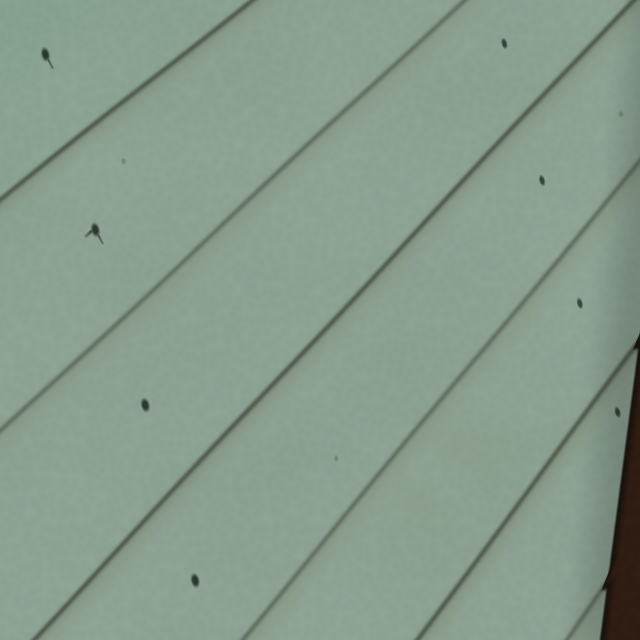
This texture is drawn by a three.js fragment shader. Its source:

```glsl
varying vec2 vUv;

const vec3 PAINT = vec3(0.550, 0.635, 0.578);
const vec3 WARM_STAIN = vec3(0.555, 0.605, 0.505);
const vec3 SOFT_SHADE = vec3(0.405, 0.445, 0.375);
const vec3 GROOVE = vec3(0.255, 0.290, 0.240);
const vec3 NAIL = vec3(0.13, 0.17, 0.15);
const vec3 TRIM = vec3(0.185, 0.110, 0.075);
const vec3 TRIM_EDGE = vec3(0.085, 0.070, 0.050);

vec2 hash2(vec2 p) {
  vec2 q = vec2(dot(p, vec2(127.1, 311.7)), dot(p, vec2(269.5, 183.3)));
  return fract(sin(q) * 43758.55);
}

// Distance to the nearest scattered cell point
float cellular(vec2 p) {
  vec2 cell = floor(p);
  float nearest = 2.0;
  for (int y = -1; y <= 1; y++) {
    for (int x = -1; x <= 1; x++) {
      vec2 c = cell + vec2(float(x), float(y));
      nearest = min(nearest, length(c + hash2(c) - p));
    }
  }
  return nearest;
}

float layeredSines(vec2 p) {
  float sum = 0.0;
  float gain = 0.5;
  for (int i = 0; i < 4; i++) {
    sum += gain * sin(p.x + 1.3 * sin(p.y)) * cos(p.y - 0.7 * p.x);
    p = mat2(1.5, 1.1, -1.1, 1.5) * p + 2.3;
    gain *= 0.55;
  }
  return sum;
}

// Fanned boards: x = signed distance to nearest seam, y = seam index
vec2 boardSeam(vec2 p) {
  float a = 0.0092;
  float b = 0.353 - 0.136 * p.x;
  float c = p.y - 0.795 * p.x - 0.6875;
  float root = sqrt(max(b * b - 4.0 * a * c, 0.0001));
  float board = (root - b) / (2.0 * a);
  float seam = floor(board + 0.5);
  float slope = 0.795 + 0.136 * seam;
  return vec2((board - seam) * root / sqrt(1.0 + slope * slope), seam);
}

float spot(vec2 p, vec2 radii) {
  return 1.0 - smoothstep(0.45, 1.35, length(p / radii));
}

float streak(vec2 p, vec2 tip, float width) {
  float t = clamp(dot(p, tip) / dot(tip, tip), 0.0, 1.0);
  return (1.0 - smoothstep(0.3 * width, width, length(p - tip * t))) * (1.0 - 0.5 * t);
}

// Two slanting columns of nail heads, the nearer one larger with drips
float nails(vec2 p) {
  float mask = 0.0;
  for (int i = 0; i < 4; i++) {
    float k = float(i);
    vec2 nearNail = p - vec2(0.071 + 0.078 * k, 0.915 - 0.274 * k);
    vec2 farNail = p - vec2(0.788 + 0.059 * k, 0.932 - 0.225 * k + 0.011 * k * k);
    nearNail.x += 0.15 * nearNail.y;
    farNail.x += 0.2 * farNail.y;
    float drip = 1.0 - step(1.5, k);
    mask = max(mask, 0.9 * spot(nearNail, vec2(0.0062, 0.0100)));
    mask = max(mask, 0.8 * spot(farNail, vec2(0.0042, 0.0078)));
    mask = max(mask, 0.75 * drip * streak(nearNail, vec2(0.008, -0.021), 0.0030));
    mask = max(mask, 0.7 * drip * k * streak(nearNail + vec2(0.006, 0.002), vec2(-0.010, -0.008), 0.0035));
  }
  return mask;
}

// Sparse faint pits, chosen by cell
float pits(vec2 p, float count) {
  vec2 cell = floor(p * count);
  vec2 h = hash2(cell);
  vec2 local = (fract(p * count) - 0.25 - 0.5 * h) / count;
  return step(0.94, h.x) * spot(local, vec2(0.0035, 0.0050));
}

void main() {
  vec2 p = vUv;

  // Painted wood with soft mottling
  float mottle = layeredSines(p * 9.0);
  float grain = cellular(p * 70.0) - 0.5;
  vec3 color = PAINT + 0.010 * mottle + 0.020 * grain;
  color += vec3(-0.018, 0.0, -0.010) * (1.0 - smoothstep(0.0, 0.6, p.x + 1.0 - p.y));
  color = mix(color, WARM_STAIN, 0.3 * smoothstep(0.25, 0.75, layeredSines(p * 6.0 + 4.0)));

  // Seams: crisp upper side, soft shadow below
  vec2 seam = boardSeam(p);
  float d = seam.x + 0.0012 * sin(p.x * 13.0 + seam.y * 2.0);
  float present = step(-0.5, seam.y);
  float strength = present * (0.78 + 0.17 * cos(3.1416 * seam.y) + 0.05 * mottle);
  float core = exp(-pow(d / 0.0042, 2.0));
  float shade = smoothstep(-0.007, 0.002, d) * exp(-max(d, 0.0) / 0.0085);
  float stain = exp(-pow((d - 0.014) / 0.014, 2.0));
  color = mix(color, WARM_STAIN, 0.35 * stain * present);
  color = mix(color, SOFT_SHADE, 0.62 * shade * strength);
  color = mix(color, GROOVE, 0.72 * core * strength);

  // Nails and pits
  color = mix(color, NAIL, nails(p));
  color = mix(color, SOFT_SHADE, 0.6 * pits(p, 9.0));

  // Shading toward the right end and the dark trim
  float trimDistance = p.x - 0.9375 - 0.131 * p.y;
  color *= 1.0 - 0.16 * smoothstep(-0.07, 0.01, trimDistance + 0.045 * p.y);
  float edge = trimDistance + 0.007 * core * present;
  vec3 trim = mix(TRIM_EDGE, TRIM, smoothstep(0.0, 0.016, edge)) + 0.015 * grain;
  color = mix(color, trim, smoothstep(-0.0025, 0.0025, edge));

  gl_FragColor = vec4(color, 1.0);
}
```
